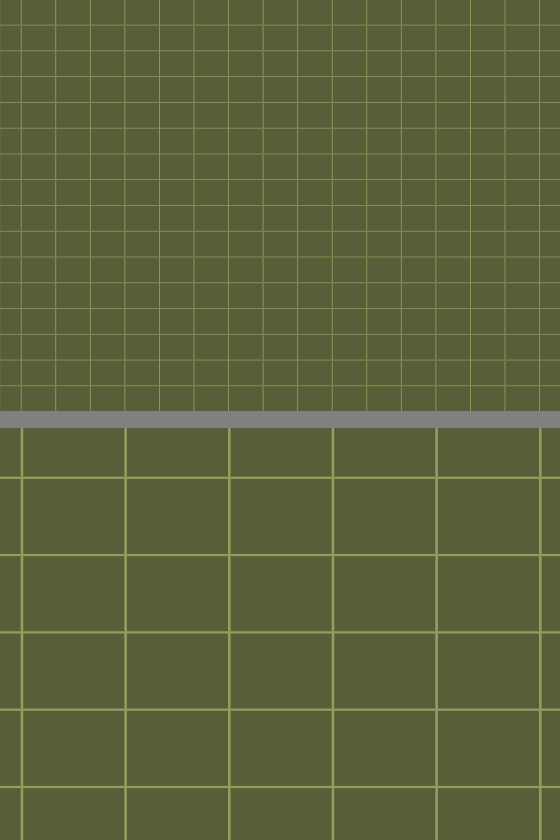
Top: the whole. Bottom: its middle third, enlarged.
Give the GLSL for this pattern, as a WebGL 2 fragment shader.

```glsl
#version 300 es
precision highp float;

uniform vec2 u_resolution;
out vec4 outColor;

// Share of a pixel covered by a line of the given width
float lineCoverage(float dist, float width, float pixel) {
    return clamp(0.5 * (width + pixel) - dist, 0.0, min(width, pixel)) / pixel;
}

// Distance to the nearest of a set of evenly spaced lines
float gridDistance(float x, float spacing) {
    return abs(fract(x / spacing + 0.5) - 0.5) * spacing;
}

void main() {
    // One unit is the canvas height
    vec2 p = gl_FragCoord.xy / u_resolution.y;
    float pixel = 1.0 / u_resolution.y;

    vec3 olive = vec3(0.34, 0.37, 0.22);
    vec3 paleGreen = vec3(0.57, 0.625, 0.365);
    vec3 edgeGray = vec3(0.47, 0.45, 0.38);

    // Thin grid, with slightly heavier upright lines
    float upright = lineCoverage(gridDistance(p.x - 0.0515, 0.08387), 0.0021, pixel);
    float level = lineCoverage(gridDistance(p.y - 0.001, 0.06254), 0.0018, pixel);
    vec3 color = mix(olive, paleGreen, max(upright, level));

    // Faint rim along the left and bottom edges
    float rim = lineCoverage(min(p.x, p.y), 0.0026, pixel);
    color = mix(color, edgeGray, 0.5 * rim);

    outColor = vec4(color, 1.0);
}
```
